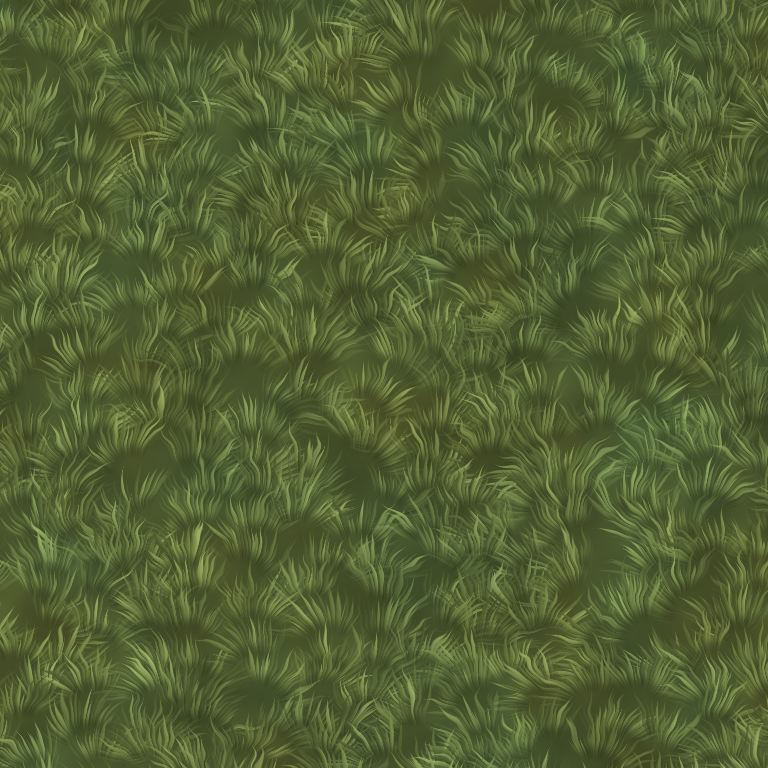
A WebGL 1 fragment shader for this texture:

```glsl
precision highp float;
// Dense meadow of soft grass tufts. Each jittered grid cell holds one leaning
// fan of curved, tapering blades in polar coordinates, dark at the root and
// light at the tip; rows are painted from top to bottom so lower ones overlap.
uniform vec2 u_resolution;

const vec2 CELL = vec2(0.074, 0.043);
const vec3 SHADE = vec3(0.225, 0.262, 0.135);
const vec3 LEAF = vec3(0.350, 0.412, 0.212);
const vec3 TIP = vec3(0.530, 0.605, 0.345);

float hash(vec2 p) {
  vec3 q = fract(vec3(p.xyx) * 0.1031);
  q += dot(q, q.yzx + 33.33);
  return fract((q.x + q.y) * q.z);
}

float noise(vec2 p) {
  vec2 i = floor(p), f = fract(p);
  f = f * f * (3.0 - 2.0 * f);
  return mix(mix(hash(i), hash(i + vec2(1.0, 0.0)), f.x),
             mix(hash(i + vec2(0.0, 1.0)), hash(i + 1.0), f.x), f.y);
}

// One layer of blades: r is the distance from the root, angle is from the axis
vec3 paintBlades(vec3 color, float r, float angle, float count, vec2 seed) {
  float s = angle * count + 20.0;
  float id = floor(s);
  float across = fract(s) - 0.5;
  float light = hash(seed + vec2(id * 3.7, 11.0));
  float reach = mix(0.058, 0.108, hash(seed + vec2(id * 5.3, 47.0)));

  float halfWidth = 0.52 * (1.0 - smoothstep(0.55 * reach, reach, r));
  float body = 1.0 - smoothstep(halfWidth - 0.26, halfWidth, abs(across));
  float fan = 1.0 - smoothstep(0.65, 1.05, abs(angle));
  float cover = body * fan * smoothstep(0.022, 0.052, r);

  // Light ridge on one side of the blade, dark fold on the other
  float along = smoothstep(0.022, 0.080, r);
  vec3 blade = mix(SHADE, LEAF, smoothstep(0.0, 0.55, along));
  blade = mix(blade, TIP, along * light * light);
  blade *= 0.80 + 0.32 * light + 0.34 * across;
  return mix(color, blade, cover * 0.88);
}

vec3 paintTuft(vec3 color, vec2 p, vec2 cell) {
  vec2 jitter = vec2(hash(cell + 3.0), hash(cell + 71.0));
  vec2 q = p - (cell + 0.15 + 0.7 * jitter) * CELL;
  float r = length(q);
  if (r > 0.11) return color;

  // Neighbouring tufts share a drifting lean; blades curl to one side
  float drift = noise(cell * vec2(0.45, 0.3) + 9.0) - 0.5;
  float lean = 1.5 * drift + 0.9 * (hash(cell + 29.0) - 0.5);
  float curl = 5.0 * drift + 13.0 * (hash(cell + 57.0) - 0.5);
  float angle = atan(q.x, q.y + 0.0001) - lean;
  angle += curl * (r - 0.06) + 0.12 * (noise(p * 55.0 + cell) - 0.5);

  // Soft shadow around the root, strongest under the fan
  float root = 1.0 - smoothstep(0.010, 0.058, r);
  color = mix(color, SHADE, 0.36 * root);

  // Broad blades behind, fine blades in front
  vec3 grass = paintBlades(color, r, angle, 8.5, cell);
  return paintBlades(grass, r, angle + 0.05, 11.0, cell + 113.0);
}

void main() {
  vec2 p = gl_FragCoord.xy / u_resolution.y;
  vec2 home = floor(p / CELL);
  vec3 color = mix(SHADE, LEAF, 0.3 + 0.5 * noise(p * 30.0));

  // Back to front: the higher rows first
  for (int row = 0; row < 5; row++) {
    for (int column = 0; column < 5; column++) {
      vec2 offset = vec2(float(column) - 2.0, 1.0 - float(row));
      color = paintTuft(color, p, home + offset);
    }
  }

  // Patches of cool green and dry brown, and gentle light variation
  float dry = noise(p * 11.0 + 17.0) + 0.5 * noise(p * 23.0 + 5.0) - 0.75;
  color += dry * vec3(0.030, -0.008, -0.022);
  color *= 0.93 + 0.18 * noise(p * 15.0 + 63.0);
  gl_FragColor = vec4(color, 1.0);
}
```
